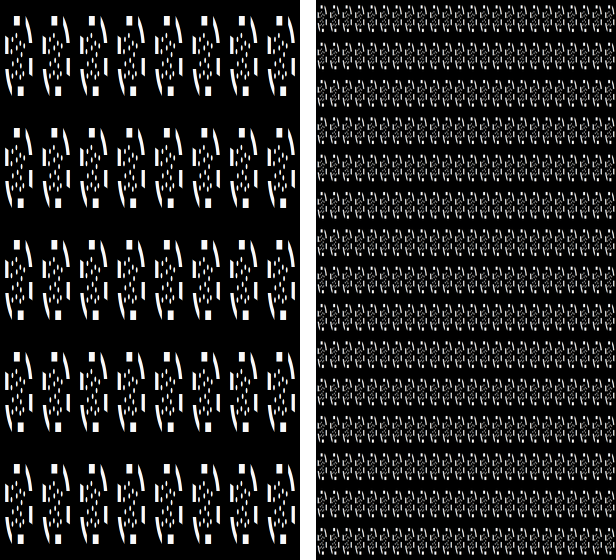
Left: one tile. Right: repeated 3 by 3.
Reproduce this pattern procedurally as a WebGL 1 fragment shader.

```glsl
precision highp float;
// Rows of tall, broken white rings on black, each holding a loose grid of dots.
// A ring is three cut pieces plus their half-turn copy, drawn in a unit cell
// that is stretched vertically; each edge is smoothed over one pixel.

uniform vec2 u_resolution;

const vec2 REPEATS = vec2(8.0, 5.0);
const vec3 GROUND = vec3(0.0);
const vec3 INK = vec3(0.98);
const float FRINGE = 0.0045;        // warm and cool edge shift, in cells

// Ring pieces: boxes are (left, bottom, right, top)
const vec4 CAP = vec4(-0.129, 0.272, 0.027, 0.357);
const vec4 BAR = vec4(-0.363, 0.018, -0.275, 0.190);
const float BAR_SLOPE = 0.23;
const float BAR_TOP = 0.098;
const vec4 ARC_CLIP = vec4(0.183, 0.116, 0.450, 0.357);
const vec3 ARC_OUTER = vec3(0.0, 0.036, 0.368);   // centre, radius
const vec3 ARC_INNER = vec3(0.0, 0.069, 0.275);

// Dots: one value per column
const vec4 DOT_TOP = vec4(0.148, 0.183, 0.114, 0.090);
const vec4 DOT_PITCH = vec4(0.109, 0.111, 0.101, 0.124);
const vec4 DOT_ROWS = vec4(4.0, 4.0, 4.0, 3.0);
const float DOT_LEFT = -0.168;
const float DOT_SPACING = 0.1045;
const float DOT_RADIUS = 0.023;
const float DOT_SWAY = 0.039;

// Coverage of a half-plane side; d is positive inside
float edge(float d, float pixel) {
  return clamp(0.5 + d / pixel, 0.0, 1.0);
}

float box(vec2 p, vec4 b, vec2 px) {
  return edge(p.x - b.x, px.x) * edge(b.z - p.x, px.x)
       * edge(p.y - b.y, px.y) * edge(b.w - p.y, px.y);
}

// Disc whose edge stays one pixel soft in the stretched cell
float disc(vec2 p, float radius, vec2 px) {
  float r = length(p);
  vec2 normal = p / max(r, 0.0001);
  return edge(radius - r, length(normal * px));
}

float ring(vec2 p, vec2 px) {
  vec2 q = p.y > 0.0 ? p : -p;      // half-turn symmetry
  float cap = box(q, CAP, px);
  float slant = BAR_TOP - BAR_SLOPE * q.x - q.y;
  float bar = box(q, BAR, px) * edge(slant, length(px * vec2(BAR_SLOPE, 1.0)));
  float arc = box(q, ARC_CLIP, px)
            * disc(q - ARC_OUTER.xy, ARC_OUTER.z, px)
            * (1.0 - disc(q - ARC_INNER.xy, ARC_INNER.z, px));
  return max(cap, max(bar, arc));
}

float dots(vec2 p, vec2 px) {
  float cover = 0.0;
  for (int c = 0; c < 4; c++) {
    for (int r = 0; r < 4; r++) {
      float col = float(c);
      float row = float(r);
      // The last column is short and has a gap in its middle
      bool hidden = row >= DOT_ROWS[c] || (c == 3 && r == 1);
      float sway = DOT_SWAY * sin(1.047 * row) * sin(1.2 * (col + row - 1.75));
      vec2 centre = vec2(DOT_LEFT + DOT_SPACING * col + sway,
                         DOT_TOP[c] - DOT_PITCH[c] * row);
      if (!hidden) cover = max(cover, disc(p - centre, DOT_RADIUS, px));
    }
  }
  return cover;
}

float motif(vec2 p, vec2 px) {
  return max(ring(p, px), dots(p, px));
}

void main() {
  vec2 px = REPEATS / u_resolution;
  vec2 p = fract(gl_FragCoord.xy * px) - 0.5;
  vec2 shift = vec2(FRINGE, 0.0);
  // Red and blue sample slightly apart, tinting the left and right edges
  vec3 cover = vec3(motif(p - shift, px), motif(p, px), motif(p + shift, px));
  gl_FragColor = vec4(mix(GROUND, INK, cover), 1.0);
}
```
